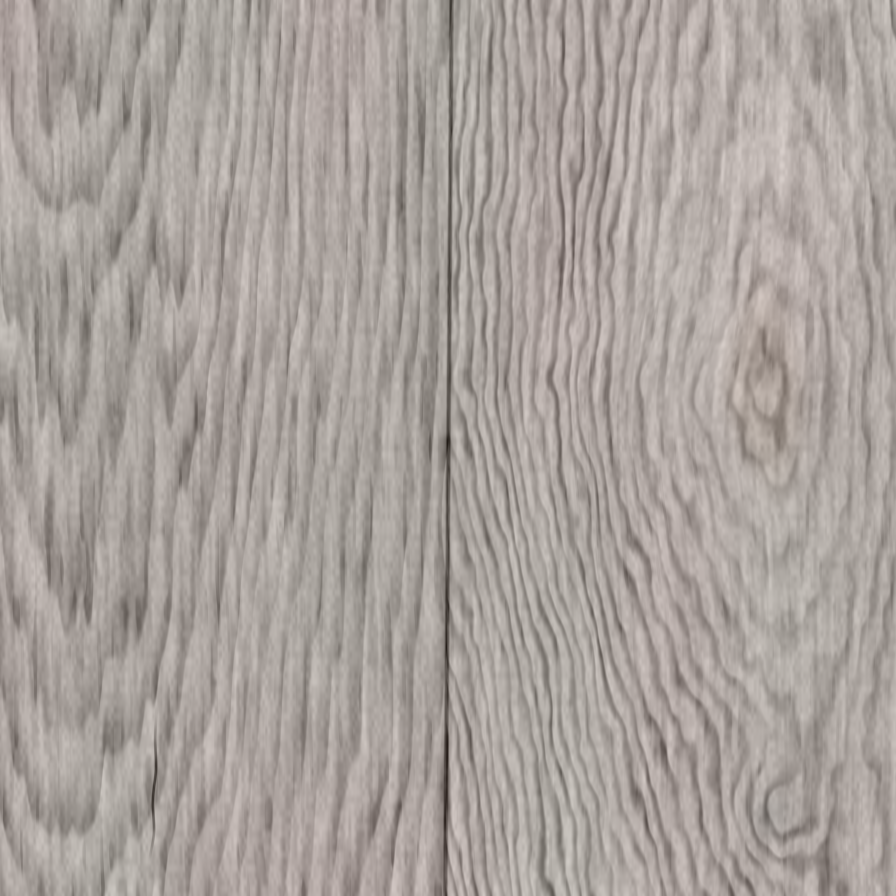
Reproduce this texture procedurally as a WebGL 1 fragment shader.

```glsl
precision highp float;
// Two pale grey-brown oak planks: cathedral grain on the left, a knot on the right.

uniform vec2 u_resolution;

const vec3 WARM_TINT = vec3(0.0, -0.032, -0.050);  // added to the grey tone
const vec3 PINK_DRIFT = vec3(0.010, -0.006, 0.0);
const float BASE_TONE = 0.722;
const float LEFT_RING_DEPTH = 0.185;
const float RIGHT_RING_DEPTH = 0.27;
const float FIBRE_DEPTH = 0.15;
const float PORE_DEPTH = 0.13;
const float SPECKLE_DEPTH = 0.07;
const float SEAM_X = 0.497;
const float SEAM_TILT = 0.007;
const float ARCH_X = 0.06;                         // axis of the left arches
const vec2 KNOT = vec2(0.852, 0.565);
const vec2 SMALL_KNOT = vec2(0.86, 0.09);

float hash(vec2 p) {
  return fract(sin(dot(p, vec2(127.1, 311.7))) * 43758.5453);
}

float noise(vec2 p) {
  vec2 i = floor(p);
  vec2 f = fract(p);
  f = f * f * (3.0 - 2.0 * f);
  float low = mix(hash(i), hash(i + vec2(1.0, 0.0)), f.x);
  float high = mix(hash(i + vec2(0.0, 1.0)), hash(i + 1.0), f.x);
  return mix(low, high, f.y);
}

float centred(vec2 p) {
  return noise(p) - 0.5;
}

// Growth rings as nested arches that point down and steepen to the right.
float archRings(vec2 p) {
  float dx = p.x - ARCH_X;
  float rise = 5.6 * (1.0 - 0.6 * smoothstep(0.2, 0.5, p.x));
  float rings = rise * p.y - 40.0 * sqrt(dx * dx + 0.0144);
  rings += 1.5 * centred(p * vec2(9.0, 3.0)) + 0.8 * centred(p * vec2(24.0, 7.0));
  return rings + 0.45 * centred(p * vec2(110.0, 9.0));
}

// Distance to the knot; its vertical part levels off so far rings run straight.
float knotDistance(vec2 p) {
  float dy = p.y - KNOT.y;
  float reach = dy > 0.0 ? 0.10 : 0.20;
  float tall = reach * (1.0 - exp(-0.48 * abs(dy) / reach));
  float wide = abs(p.x - KNOT.x - 0.12 * max(-dy, 0.0));
  return pow(pow(wide, 1.8) + pow(tall, 1.8), 1.0 / 1.8);
}

float knotRings(vec2 p, float d) {
  float rings = 32.0 * d + 62.0 * d * d;
  vec2 s = (p - SMALL_KNOT) * vec2(1.0, 0.8);
  rings -= 1.8 * exp(-dot(s, s) / 0.0016);
  rings += 1.3 * centred(p * vec2(10.0, 4.0)) + 0.9 * centred(p * vec2(32.0, 11.0));
  return rings + 0.45 * centred(p * vec2(85.0, 38.0));
}

// Dark early wood: one edge is crisp, the other fades; strength differs per ring.
float ringBand(float rings, float crisp, float fade) {
  float u = fract(rings);
  float strength = mix(0.55, 1.0, hash(vec2(floor(rings), 4.7)));
  return strength * smoothstep(0.0, crisp, u) * (1.0 - smoothstep(crisp, fade, u));
}

void main() {
  vec2 p = gl_FragCoord.xy / u_resolution;
  float seam = p.x - SEAM_X - SEAM_TILT * p.y;
  float onRight = smoothstep(-0.001, 0.001, seam);

  // Fibres lean around the knot.
  vec2 away = (p - vec2(0.74, 0.53)) / vec2(0.13, 0.16);
  vec2 q = p + vec2(0.03 * onRight * exp(-dot(away, away)), 0.0);
  q.x += 0.004 * centred(p * vec2(20.0, 14.0)) + 0.02 * p.y * (0.5 - onRight);
  float fibre = 0.6 * centred(q * vec2(230.0, 16.0)) + 0.4 * centred(q * vec2(110.0, 5.0) + 7.0);
  float pore = smoothstep(0.60, 0.88, noise(q * vec2(210.0, 22.0) + 31.0));
  float speckle = centred(q * vec2(330.0, 130.0) + 53.0);
  float streak = noise(q * vec2(170.0, 13.0) + 17.0);

  // Rings of both planks.
  float left = ringBand(archRings(p), 0.16, 0.78) * mix(0.45, 1.15, streak);
  float d = knotDistance(p);
  float right = ringBand(knotRings(p, d), 0.26, 0.72);
  right *= mix(0.4, 1.15, noise(p * vec2(75.0, 16.0) + 9.0));
  right *= mix(0.58, 1.0, smoothstep(0.08, 0.2, d));
  float ring = mix(left * LEFT_RING_DEPTH, right * RIGHT_RING_DEPTH, onRight);

  // Tone of the wood.
  float tone = BASE_TONE - ring + 0.012 * onRight;
  tone += FIBRE_DEPTH * fibre + SPECKLE_DEPTH * speckle;
  tone -= PORE_DEPTH * pore * mix(0.35 + 0.8 * left, 0.3 + 0.5 * right, onRight);
  tone += 0.05 * centred(p * vec2(7.0, 2.5) + 3.0);

  // Knot cores.
  float core = onRight * (1.0 - smoothstep(0.025, 0.06, d));
  vec2 s = p - SMALL_KNOT;
  float smallCore = exp(-dot(s, s) / 0.0007);
  tone -= core * (0.04 + 0.14 * centred(p * vec2(120.0, 45.0)));
  tone -= 0.04 * smallCore;

  // Thin crack in the left plank.
  float crackX = 0.171 + 0.03 * (p.y - 0.13) + 0.006 * centred(vec2(p.y * 28.0, 2.0));
  float crackSpan = smoothstep(0.03, 0.09, p.y) * (1.0 - smoothstep(0.15, 0.22, p.y));
  float crack = crackSpan * (1.0 - smoothstep(0.0005, 0.0024, abs(p.x - crackX)));
  tone -= 0.32 * crack;

  // Joint between the planks with a soft shadow and a pale right edge.
  tone -= 0.27 * (1.0 - smoothstep(0.0008, 0.0036, abs(seam)));
  tone -= 0.07 * exp(-abs(seam) / 0.006);
  tone += 0.05 * exp(-pow((seam - 0.008) / 0.004, 2.0));

  vec3 wood = tone + WARM_TINT + PINK_DRIFT * 2.0 * centred(p * vec2(8.0, 3.0) + 41.0);
  wood += vec3(0.008, 0.0, -0.012) * core + vec3(-0.008, 0.004, 0.006) * smallCore;
  gl_FragColor = vec4(clamp(wood, 0.0, 1.0), 1.0);
}
```
